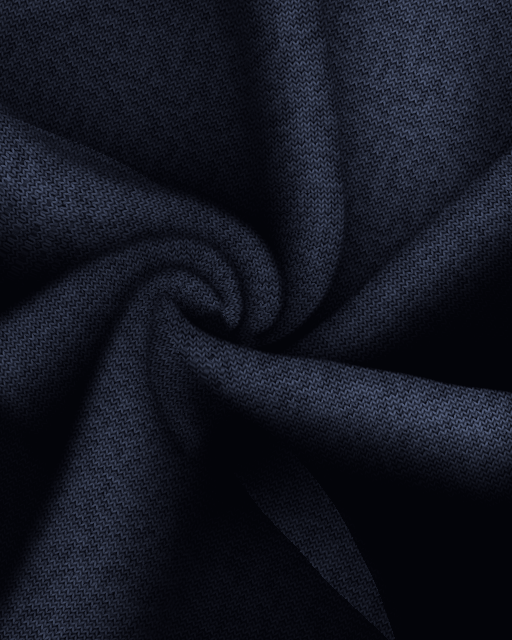
Write a Shadertoy shader that draws this texture.

```glsl
// Dark navy knitted cloth twisted into a spiral of soft overlapping folds.

const int POINTS = 9;
const int STEPS = 6;
const float TAU = 6.2831853;

float hash(vec2 cell) {
    return fract(sin(dot(cell, vec2(41.3, 289.1))) * 4375.85);
}

vec2 rotate(vec2 v, float angle) {
    float c = cos(angle), s = sin(angle);
    return vec2(c * v.x - s * v.y, s * v.x + c * v.y);
}

float glow(vec2 p, vec2 centre, vec2 radius, float strength) {
    vec2 q = (p - centre) / radius;
    return strength * exp(-dot(q, q));
}

// Slanted yarn legs that meet in V-shaped stitches, in columns along y.
float knit(vec2 p) {
    vec2 q = p / vec2(0.0106, 0.0082);
    float across = fract(q.x) - 0.5;
    float row = q.y + 1.4 * abs(across);
    float yarn = 0.5 + 0.5 * sin(TAU * row);
    float leg = abs(sin(TAU * across));
    float tone = hash(vec2(floor(q.x), floor(row)));
    float fuzz = hash(floor(p * 480.0));
    return 0.26 + 0.8 * yarn + 0.5 * leg + 0.4 * (tone - 0.5) + 0.25 * (fuzz - 0.5);
}

// Quadratic spline: x = signed distance, y = arc length, z = progress,
// w = progress blended over nearby parts. Distance is positive on the right.
vec4 foldCurve(vec2 p, vec2 c[POINTS]) {
    vec3 nearest = vec3(0.0);
    float best = 1e9, travelled = 0.0, blend = 0.0, weights = 0.0;
    float total = float((POINTS - 2) * STEPS);
    vec2 a = 0.5 * (c[0] + c[1]);
    for (int i = 1; i < POINTS - 1; i++) {
        vec2 start = 0.5 * (c[i - 1] + c[i]);
        vec2 end = 0.5 * (c[i] + c[i + 1]);
        for (int j = 1; j <= STEPS; j++) {
            float t = float(j) / float(STEPS);
            vec2 b = mix(mix(start, c[i], t), mix(c[i], end, t), t);
            vec2 ab = b - a, ap = p - a;
            float h = clamp(dot(ap, ab) / dot(ab, ab), 0.0, 1.0);
            float gap = length(ap - ab * h);
            float progress = (float((i - 1) * STEPS + j - 1) + h) / total;
            float weight = exp(-45.0 * gap);
            blend += weight * progress;
            weights += weight;
            if (gap < best) {
                best = gap;
                float side = ab.y * ap.x - ab.x * ap.y < 0.0 ? -1.0 : 1.0;
                nearest = vec3(side * gap, travelled + h * length(ab), progress);
            }
            travelled += length(ab);
            a = b;
        }
    }
    return vec4(nearest, blend / weights);
}

// Lays one fold over the cloth; vec2 settings run from curve start to end.
float drape(float light, vec4 fold, vec2 widths, vec2 peaks, vec2 shadows,
            vec2 softness, float reach, float weaveAngle) {
    float d = fold.x, u = fold.w;
    float width = mix(widths.x, widths.y, u);
    float soft = mix(softness.x, softness.y, u);
    float ends = smoothstep(0.0, 0.06, fold.z) * (1.0 - smoothstep(0.95, 1.0, fold.z));

    // Contact shadow outside the edge
    float shadow = mix(shadows.x, shadows.y, u) * exp(-max(-d, 0.0) / (0.5 * width));
    light *= 1.0 - shadow * ends;

    // Rounded crest that sinks into darkness
    float bend = (d / width - 0.42) / 0.6;
    float lit = 0.04 + mix(peaks.x, peaks.y, u) * exp(-bend * bend);
    lit *= knit(rotate(fold.yx, weaveAngle));
    float cover = smoothstep(-soft, soft, d) * ends;
    cover *= 1.0 - smoothstep(0.55 * reach, reach, d);
    return mix(light, lit, cover);
}

void mainImage(out vec4 fragColor, in vec2 fragCoord) {
    vec2 uv = fragCoord / iResolution.y;
    vec2 p = uv + 0.0012 * sin(uv.yx * 37.0 + 1.7 * sin(uv * 23.0));

    // Flat cloth behind the folds
    float light = 0.06
        + glow(p, vec2(0.04, 0.98), vec2(0.22, 0.25), 0.34)
        + glow(p, vec2(0.23, 0.87), vec2(0.14, 0.20), 0.22)
        + glow(p, vec2(0.64, 0.88), vec2(0.26, 0.38), 0.45)
        + glow(p, vec2(0.36, 0.08), vec2(0.26, 0.18), 0.22)
        - glow(p, vec2(0.77, 0.83), vec2(0.05, 0.12), 0.16);
    light *= knit(rotate(p, 0.45)) * (1.0 - glow(p, vec2(0.37, 0.30), vec2(0.16, 0.12), 0.8));

    // Fold outlines, from back to front
    vec2 rightRidge[POINTS] = vec2[POINTS](vec2(0.391, 0.427), vec2(0.443, 0.453),
        vec2(0.488, 0.482), vec2(0.540, 0.525), vec2(0.599, 0.583), vec2(0.664, 0.646),
        vec2(0.729, 0.707), vec2(0.794, 0.766), vec2(1.0, 0.92));
    vec2 column[POINTS] = vec2[POINTS](vec2(0.46, 1.25), vec2(0.501, 1.0),
        vec2(0.518, 0.896), vec2(0.531, 0.779), vec2(0.542, 0.661), vec2(0.523, 0.557),
        vec2(0.469, 0.486), vec2(0.404, 0.453), vec2(0.326, 0.447));
    vec2 outerCurl[POINTS] = vec2[POINTS](vec2(-0.13, 0.935), vec2(-0.026, 0.857),
        vec2(0.078, 0.766), vec2(0.182, 0.720), vec2(0.286, 0.697), vec2(0.391, 0.651),
        vec2(0.451, 0.557), vec2(0.423, 0.477), vec2(0.326, 0.464));
    vec2 innerCurl[POINTS] = vec2[POINTS](vec2(-0.13, 0.401), vec2(-0.026, 0.479),
        vec2(0.065, 0.544), vec2(0.156, 0.602), vec2(0.247, 0.633), vec2(0.332, 0.625),
        vec2(0.380, 0.557), vec2(0.380, 0.486), vec2(0.326, 0.473));
    vec2 leftSweep[POINTS] = vec2[POINTS](vec2(-0.15, -0.25), vec2(0.013, 0.062),
        vec2(0.078, 0.206), vec2(0.130, 0.349), vec2(0.169, 0.466), vec2(0.215, 0.564),
        vec2(0.286, 0.586), vec2(0.341, 0.544), vec2(0.371, 0.479));
    vec2 lowerRoll[POINTS] = vec2[POINTS](vec2(0.358, 0.219), vec2(0.260, 0.316),
        vec2(0.224, 0.440), vec2(0.250, 0.565), vec2(0.302, 0.479), vec2(0.417, 0.447),
        vec2(0.560, 0.430), vec2(0.690, 0.401), vec2(1.1, 0.34));

    light = drape(light, foldCurve(p, rightRidge), vec2(0.06, 0.11), vec2(0.42, 0.40), vec2(0.5, 0.4), vec2(0.004), 0.60, 0.15);
    light = drape(light, foldCurve(p, column), vec2(0.11, 0.07), vec2(0.40, 0.42), vec2(0.4, 0.6), vec2(0.005), 0.18, 1.57);
    light = drape(light, foldCurve(p, outerCurl), vec2(0.17, 0.055), vec2(0.42, 0.46), vec2(0.1, 1.0), vec2(0.03, 0.002), 0.40, 1.4);
    light = drape(light, foldCurve(p, innerCurl), vec2(0.13, 0.04), vec2(0.36, 0.42), vec2(0.5, 0.9), vec2(0.02, 0.002), 0.30, 0.2);
    light = drape(light, foldCurve(p, leftSweep), vec2(0.21, 0.016), vec2(0.33, 0.42), vec2(0.6, 0.8), vec2(0.03, 0.002), 0.30, 1.4);
    light = drape(light, foldCurve(p, lowerRoll), vec2(0.04, 0.12), vec2(0.10, 0.57), vec2(0.4, 0.85), vec2(0.006, 0.003), 0.24, 0.5);

    // Navy dye, from deep shadow to lit wool
    light = clamp(1.5 * light - 0.07, 0.0, 1.2);
    fragColor = vec4(mix(vec3(0.012, 0.014, 0.036), vec3(0.27, 0.305, 0.40), light), 1.0);
}
```
